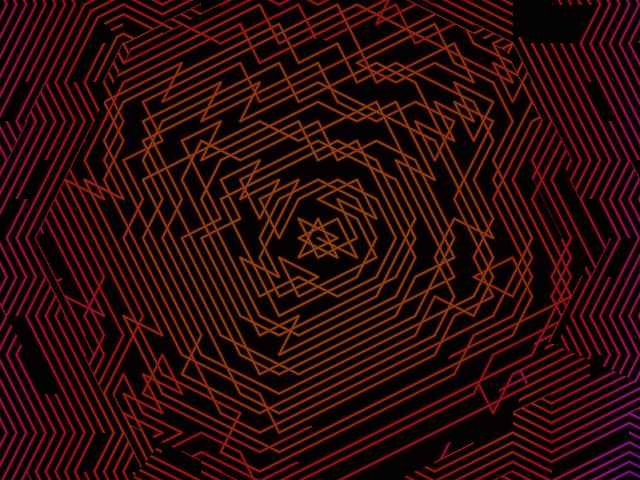
Write a Shadertoy shader that draws this background.

```glsl
#define CELLS_HIGH 24.67           // board squares over the canvas height
#define ORIGIN vec2(-0.1, 0.1)     // start square, in squares from the middle
#define WALK_REACH 14.5            // octagon walked step by step
#define MAX_STEPS 850
#define LINE_RADIUS 0.065          // in squares
#define LINE_LIGHT 0.53
#define EMBER_REACH 0.16           // in squares
#define EMBER vec3(0.07, 0.004, 0.008)
#define START_HUE 0.073
#define HUE_DRIFT 0.185            // hue lost by step 1000
#define KINK_LEVEL 0.1             // lower gives more kinks
#define GAP_LEVEL 0.27             // lower gives more gaps

vec2 gradientAt(vec2 i) {
    float h = fract(sin(dot(i, vec2(127.1, 311.7))) * 43758.5);
    return vec2(cos(6.2832 * h), sin(6.2832 * h));
}

float gradientNoise(vec2 p) {
    vec2 i = floor(p), f = p - i, s = f * f * (3.0 - 2.0 * f), e = vec2(1.0, 0.0);
    float low = mix(dot(gradientAt(i), f), dot(gradientAt(i + e), f - e), s.x);
    float high = mix(dot(gradientAt(i + e.yx), f - e.yx), dot(gradientAt(i + 1.0), f - 1.0), s.x);
    return mix(low, high, s.y);
}

vec3 hueColor(float hue) {
    vec3 pure = clamp(abs(mod(hue * 6.0 + vec3(0.0, 4.0, 2.0), 6.0) - 3.0) - 1.0, 0.0, 1.0);
    return mix(pure, vec3(1.0), 0.13);
}

// Numbers of four squares along a counterclockwise square spiral
ivec4 spiralIndex(ivec4 x, ivec4 y) {
    ivec4 width = 2 * max(abs(x), abs(y));
    ivec4 flip = -(x + y) >> 31; // -1 on the upper right half
    return width * width + (((width + x - y) ^ flip) - flip);
}

// Bits of four squares, read from the west or east half of their rows
ivec4 visitedBits(ivec4 x, uvec4 west, uvec4 east) {
    uvec4 inWest = uvec4(x >> 31);
    uvec4 word = (west & inWest) | (east & ~inWest);
    return ivec4((word >> uvec4(x & 31)) & 1u);
}

float segmentDistance2(vec2 p, vec2 a, vec2 b) {
    vec2 pa = p - a, ba = b - a;
    vec2 off = pa - ba * clamp(dot(pa, ba) * 0.2, 0.0, 1.0); // a leap has squared length 5
    return dot(off, off);
}

// Knight leaps to the lowest free square; x: distance, y: step of the nearest leap
vec2 knightWalk(vec2 p, float reach) {
    uvec2 rows[48]; // one bit per square, x: west half, y: east half
    for (int i = 0; i < 48; i++) rows[i] = uvec2(0u);
    rows[24].y = 1u;
    const ivec4 dx = ivec4(1, 2, 2, 1), dy = ivec4(-2, -1, 1, 2), id = ivec4(0, 1, 2, 3);

    // The walk grows outwards, so inner points stop early
    int steps = min(MAX_STEPS, int(2.75 * (reach + 3.0) * (reach + 3.0)));
    ivec2 here = ivec2(0);
    vec2 nearest = vec2(1e5, 0.0);
    for (int n = 0; n < steps; n++) {
        int r = here.y + 24;
        uvec2 a = rows[r - 2], b = rows[r - 1], c = rows[r + 1], d = rows[r + 2];
        uvec4 west = uvec4(a.x, b.x, c.x, d.x), east = uvec4(a.y, b.y, c.y, d.y);
        ivec4 right = here.x + dx, left = here.x - dx, y = here.y + dy;

        // Each key sorts by visited, then number, and ends in the move's own id
        ivec4 keyRight = (visitedBits(right, west, east) << 20) + spiralIndex(right, y) * 8 + id;
        ivec4 keyLeft = (visitedBits(left, west, east) << 20) + spiralIndex(left, y) * 8 + id + 4;
        ivec4 best = min(keyRight, keyLeft);
        int move = min(min(best.x, best.y), min(best.z, best.w));
        int rise = (move & 3) - 2 + ((move >> 1) & 1);
        int run = 3 - abs(rise);
        ivec2 next = here + ivec2((move & 4) == 0 ? run : -run, rise);

        uint bit = 1u << uint(next.x & 31);
        rows[next.y + 24] |= next.x < 0 ? uvec2(bit, 0u) : uvec2(0u, bit);
        float d2 = segmentDistance2(p, vec2(here), vec2(next));
        nearest = d2 < nearest.x ? vec2(d2, float(n)) : nearest;
        here = next;
    }
    return vec2(sqrt(nearest.x), nearest.y);
}

// Distance to the strands of a level, broken where the noise is high
float strand(float level, float block, float seed) {
    float index = floor(2.0 * level + 0.5);
    float gap = gradientNoise(vec2(block * 0.71 + seed, index * 0.37 + 0.4));
    return gap > GAP_LEVEL ? 1.0 : abs(level - 0.5 * index) * 0.894;
}

// Outer rings: half-square strands of knight slope, kinked on the lattice
vec2 outerStrands(vec2 p) {
    float tilt = p.y > 0.0 ? 1.0 : (p.x > 0.0 ? 0.45 : 1.3);
    bool shallow = abs(p.y) > tilt * abs(p.x);
    vec2 q = shallow ? p.yx : p;
    float along = q.y + (shallow && p.y < 0.0 ? 2.0 : 0.0);
    float level = abs(q.x) + 0.5 * abs(along);
    float seed = (shallow ? 17.0 : 41.0) + 9.0 * sign(q.x);

    // A kink flips the slope for one leap, meeting the next strands at both ends
    float block = floor(along * 0.5);
    float flipped = level - (along - 2.0 * block) * sign(along);
    float kink = gradientNoise(vec2(block * 0.73 + seed, floor(level / 3.0) * 0.61));
    float d = strand(kink > KINK_LEVEL ? flipped : level, block, seed);

    float ring = max(abs(p.x), abs(p.y));
    float lateCorner = 500.0 * smoothstep(20.0, 29.0, p.x - p.y);
    return vec2(d, 3.4 * ring * ring + lateCorner);
}

void mainImage(out vec4 fragColor, in vec2 fragCoord) {
    float pixel = CELLS_HIGH / iResolution.y;
    vec2 p = (fragCoord - 0.5 * iResolution.xy) * pixel - ORIGIN;
    vec2 q = abs(p);
    float reach = max(q.x, q.y) + 0.5 * min(q.x, q.y);
    vec2 path;
    if (reach < WALK_REACH) path = knightWalk(p, reach);
    else path = outerStrands(p);

    // Soft line, tinted by its step, over a faint ember glow
    float radius = max(LINE_RADIUS, 0.8 * pixel);
    float line = exp(-path.x * path.x / (radius * radius));
    float hue = START_HUE - HUE_DRIFT * pow(path.y / 1000.0, 1.5);
    vec3 color = hueColor(hue) * LINE_LIGHT * line + EMBER * exp(-path.x / EMBER_REACH);
    fragColor = vec4(color + vec3(0.015, 0.004, 0.01), 1.0);
}
```
